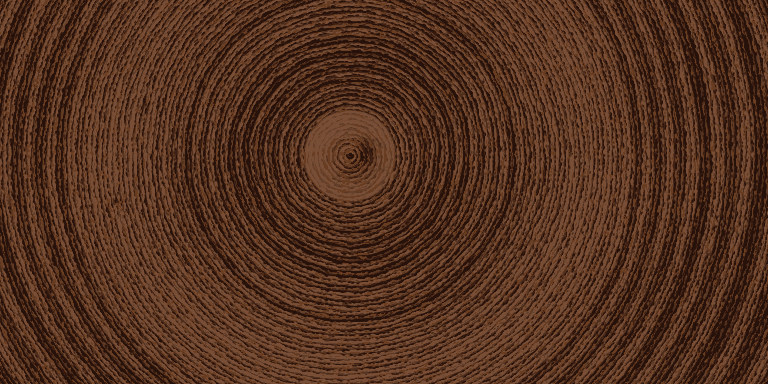
Reproduce this texture procedurally as a WebGL 2 fragment shader.

```glsl
#version 300 es
precision highp float;

uniform vec2 u_resolution;
out vec4 fragColor;

const vec2 PITH = vec2(0.911, 0.594);
const float HEART_RADIUS = 0.118;

const vec3 BARK  = vec3(0.15, 0.07, 0.04);
const vec3 UMBER = vec3(0.24, 0.12, 0.07);
const vec3 BROWN = vec3(0.31, 0.18, 0.11);
const vec3 TAN   = vec3(0.39, 0.25, 0.17);
const vec3 PALE  = vec3(0.47, 0.31, 0.21);
const vec3 RUST  = vec3(0.41, 0.24, 0.13);

vec2 hash2(vec2 p) {
    vec3 h = fract(p.xyx * vec3(0.1031, 0.1030, 0.0973));
    h += dot(h, h.yzx + 33.33);
    return fract((h.xx + h.yz) * h.zy);
}

// Distance to the nearest scattered point, stretched across the given axis
float cells(vec2 p, vec2 axis, vec2 stretch) {
    vec2 id = floor(p);
    float nearest = 4.0;
    for (int y = -1; y <= 1; y++) {
        for (int x = -1; x <= 1; x++) {
            vec2 cell = id + vec2(x, y);
            vec2 d = cell + hash2(cell) - p;
            vec2 local = vec2(dot(d, axis), dot(d, vec2(-axis.y, axis.x)));
            nearest = min(nearest, length(local * stretch));
        }
    }
    return nearest;
}

float bump(float x, float center, float width) {
    float d = (x - center) / width;
    return exp(-d * d);
}

// Gentle departure from perfect circles
float wobble(float angle, float radius) {
    return 0.0025 * sin(3.0 * angle + 9.0 * radius)
         + 0.0015 * sin(7.0 * angle - 14.0 * radius)
         + 0.0008 * sin(19.0 * angle + 40.0 * radius);
}

// Dark late wood: soft on the inner side, sharper on the outer side
float ringShade(float phase, float seed) {
    float id = floor(phase + 0.5);
    float x = phase - id;
    float width = x < 0.0 ? 0.5 : 0.32;
    float weight = mix(0.7, 1.15, hash2(vec2(id, seed)).x);
    return weight * smoothstep(width, 0.05, abs(x));
}

// How strongly the rings show at each radius
float ringStrength(float radius) {
    return 0.22 + 0.28 * bump(radius, 0.27, 0.08)
         + 0.42 * bump(radius, 0.43, 0.02)
         + 0.38 * smoothstep(0.69, 0.78, radius);
}

float fleck(vec2 p, vec2 center, vec2 size) {
    vec2 d = (p - center) / size;
    return exp(-dot(d, d));
}

vec3 woodColor(float tone) {
    float t = clamp(tone, 0.0, 1.0) * 4.0;
    vec3 c = mix(BARK, UMBER, smoothstep(0.1, 0.9, t));
    c = mix(c, BROWN, smoothstep(1.1, 1.9, t));
    c = mix(c, TAN, smoothstep(2.1, 2.9, t));
    return mix(c, PALE, smoothstep(3.0, 3.7, t));
}

void main() {
    vec2 p = gl_FragCoord.xy / u_resolution.y;
    vec2 d = p - PITH;
    float dist = length(d);
    vec2 axis = d / max(dist, 0.0001);
    float angle = atan(d.y, d.x);
    float radius = dist + wobble(angle, dist) * smoothstep(0.05, 0.25, dist);

    // Grain: long rippling fibres broken by fine dark dashes
    float coarse = cells(p * 48.0, axis, vec2(1.2, 0.6));
    float fine = cells(p * 115.0 + 17.0, axis, vec2(1.5, 0.7));
    float dashes = smoothstep(0.15, 0.6, fine) - 0.6;
    float fibres = sin(radius * 490.0 + 3.2 * coarse + 2.2 * fine);
    fibres = smoothstep(-0.7, 0.4, fibres) - 0.56;
    float grain = 0.40 * dashes + 0.58 * fibres + 0.10 * (coarse - 0.45);

    // Growth rings, thinner lines within them and broad tonal bands
    float phase = 32.0 * radius - 9.0 * radius * radius;
    float drift = sin(p.x * 5.0 + 2.0 * sin(p.y * 4.0)) * sin(p.y * 6.0 - p.x * 3.0);
    float heart = 1.0 - smoothstep(HEART_RADIUS - 0.012, HEART_RADIUS + 0.014, dist);
    float tone = 0.77 - ringStrength(radius) * ringShade(phase, 7.0);
    tone -= 0.13 * ringShade(phase * 2.0 + 0.5, 3.0);
    tone += 0.13 * bump(radius, 0.61, 0.09);
    tone -= 0.17 * bump(radius, 0.26, 0.08);
    tone -= 0.07 * bump(radius, 0.42, 0.04);
    tone -= 0.07 * smoothstep(0.72, 0.8, radius);
    tone -= 0.10 * bump(dist, 0.135, 0.012);
    tone += 0.07 * drift + grain * 1.1;

    // Pale heart with a mottled, stained core around the pith
    float heartTone = 0.93 + 0.35 * grain + 0.06 * dot(axis, vec2(-0.7, 0.7));
    float stain = fleck(p, PITH + vec2(0.010, -0.005), vec2(0.058, 0.058));
    heartTone -= stain * (0.50 + 0.12 * sin(dist * 390.0 + angle) - 0.8 * grain);
    heartTone -= 0.35 * fleck(p, PITH + vec2(0.045, 0.012), vec2(0.024, 0.03));
    heartTone += 0.3 * bump(dist, 0.018, 0.007);
    heartTone -= 0.5 * bump(dist, 0.0, 0.007);
    tone = mix(tone, heartTone, heart);

    // Small checks in the wood
    tone -= 0.6 * fleck(p, vec2(0.300, 0.478), vec2(0.010, 0.013));
    tone -= 0.5 * fleck(p, vec2(0.378, 0.732), vec2(0.006, 0.014));

    // Warm staining, strongest at the core and the left side
    float patches = 0.5 + 0.5 * sin(p.x * 13.0 + 2.0 * sin(p.y * 9.0));
    float warmth = (0.8 + 0.4 * patches) * smoothstep(0.34, 0.46, coarse);
    warmth += 1.2 * stain + 0.4 * fleck(p, vec2(0.14, 0.68), vec2(0.1, 0.35));
    float midtone = smoothstep(0.38, 0.52, tone) * (1.0 - smoothstep(0.78, 0.92, tone));
    vec3 color = mix(woodColor(tone), RUST, clamp(warmth * midtone, 0.0, 0.95));

    fragColor = vec4(color, 1.0);
}
```
